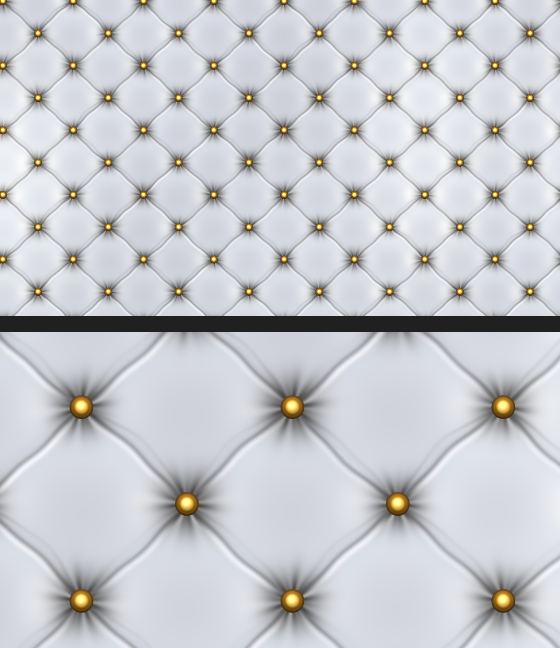
Top, the full canvas; bottom, a detail of the centre.
A Shadertoy shader for this pattern:

```glsl
// Tufted silver upholstery: a diamond lattice of gold buttons joined by bowed seams.
// Skewed lattice coordinates put buttons on integer points and seams on integer lines;
// layered falloffs shade the cushions, pleats and soft studio reflections.

const float PI = 3.14159265;
const vec2 PITCH = vec2(0.2225, 0.2044);    // button spacing, in canvas heights
const vec2 FIRST = vec2(0.1204, 0.0764);    // lower left button

float hash(vec2 p) {
    return fract(sin(dot(p, vec2(127.1, 311.7))) * 4375.85);
}

float bell(float x, float width) {
    return exp(-x * x / (width * width));
}

// Seam along one lattice axis: x = dark groove, y = lit lip, z = soft shade
vec3 seam(float along, float across, float lower, float px) {
    float line = round(across);
    vec2 id = vec2(floor(along), line) + 17.0 * lower;
    float span = sin(PI * fract(along));
    float bow = (hash(id) - 0.5) * 0.09 * span;
    float ripple = 0.008 * span * sin(along * 13.0 + 6.0 * hash(id + 5.0));
    float d = 0.15 * (across - line - bow - ripple) * lower;
    float groove = bell(d, 0.0022 + 0.3 * px) * mix(0.85, 0.4, span);
    // A second fold leaves the button and fades toward mid seam
    float fold = bell(d + 0.012 * span, 0.002 + 0.3 * px);
    groove += fold * 0.4 * hash(id + 9.0) * (1.0 - span * span * 0.7);
    float lip = bell(d - 0.0055, 0.0028 + 0.3 * px) * (0.4 + 0.5 * hash(id + 3.0));
    float shade = exp(-abs(d) / 0.011) * (1.0 - 0.6 * span);
    return vec3(groove, lip, shade);
}

// Broad reflections at the left edge, right of centre, and the right edge
float studioLight(vec2 p) {
    float left = bell(p.x, 0.22) * bell(p.y - 0.48, 0.32);
    float main = bell(p.x - 1.34, 0.2) * bell(p.y - 0.52, 0.42);
    float right = bell(p.x - 1.8, 0.16) * bell(p.y - 0.6, 0.35);
    return left + 0.75 * main + 0.6 * right;
}

vec3 goldButton(vec2 q, float radius) {
    vec2 n = q / radius;
    float r = length(n);
    vec3 gold = mix(vec3(0.95, 0.74, 0.32), vec3(0.36, 0.22, 0.07), smoothstep(0.5, 1.0, r));
    gold *= 0.9 + 0.25 * n.y;
    gold -= 0.2 * bell(r - 0.62, 0.13);
    return gold + vec3(0.55, 0.52, 0.42) * bell(length(n - vec2(-0.05, 0.12)), 0.36);
}

void mainImage(out vec4 fragColor, in vec2 fragCoord) {
    float px = 1.0 / iResolution.y;
    vec2 p = fragCoord * px;
    vec2 g = (p - FIRST) / PITCH;
    vec2 lattice = vec2(g.x + g.y, g.x - g.y);

    // Offset from the nearest button
    vec2 id = round(lattice);
    vec2 k = lattice - id;
    vec2 q = 0.5 * vec2(k.x + k.y, k.x - k.y) * PITCH;
    float r = length(q);
    float angle = atan(q.y, q.x);
    float light = studioLight(p);

    // Cushion: grey crown, paler toward the rim and lamps
    vec2 f = fract(lattice) - 0.5;
    vec2 w = 0.5 * vec2(f.x + f.y, f.x - f.y);
    float crown = cos(PI * f.x) * cos(PI * f.y);
    float tone = 0.85 - 0.5 * crown + 0.5 * light + 0.45 * w.y;
    tone += 0.12 * sin(p.x * 7.0 + 1.5) * sin(p.y * 5.0 + 0.6);
    vec3 color = mix(vec3(0.78, 0.78, 0.82), vec3(0.89, 0.91, 0.94), clamp(tone, 0.0, 1.0));

    // Bright satin patches beside the buttons
    float side = q.x < 0.0 ? 0.65 : 0.35;
    float satin = bell(abs(q.x) - 0.036, 0.026) * bell(q.y, 0.03);
    satin *= side * (0.45 + 0.6 * hash(id + 2.0)) + 0.5 * light;
    color = mix(color, vec3(1.0), clamp(satin + 0.55 * light * (1.0 - 0.4 * crown), 0.0, 0.95));

    // Seams in both diagonal directions
    vec3 s = seam(lattice.x, lattice.y, 1.0, px) + seam(lattice.y, lattice.x, -1.0, px);
    color *= 1.0 - 0.22 * min(s.z, 1.0);
    color = mix(color, vec3(0.98, 0.98, 1.0), min(s.y, 0.85));
    color = mix(color, vec3(0.36, 0.36, 0.37), min(0.75 * s.x, 0.8));

    // Pinched leather with uneven radial pleats
    float turn = 6.28 * hash(id);
    float pleat = sin(angle * 9.0 + turn) * 0.6 + sin(angle * 15.0 - turn) * 0.4;
    float pinch = bell(r, 0.021 + 0.008 * hash(id + 7.0)) * (0.85 + 0.35 * pleat);
    pinch *= 1.0 - 0.3 * min(light, 1.0);
    color = mix(color, vec3(0.25, 0.24, 0.23), clamp(pinch, 0.0, 0.9));

    // Gold button
    float radius = 0.0125;
    float mask = 1.0 - smoothstep(-0.6 * px, 0.6 * px, r - radius);
    color = mix(color, goldButton(q, radius), mask);

    fragColor = vec4(clamp(color, 0.0, 1.0), 1.0);
}
```
